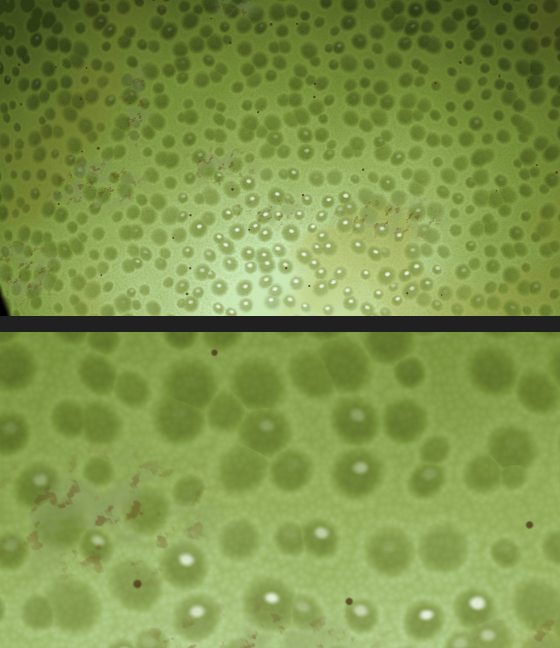
Top: the whole. Bottom: its middle third, enlarged.
Give the GLSL for this texture, as a Shadertoy shader.

```glsl
// Green citrus rind: soft dark pits on skin lit from the lower centre.
// One cellular function lays out pits, grain and specks; layered sines
// give the mottling, stains and scars; an elliptical falloff lights it all.

#define PIT_SIZE 0.059
#define PIT_DEPTH 0.23
#define LIGHT_POS vec2(0.92, 0.0)
#define LIGHT_LEVEL 1.23
#define GRAIN_SIZE 0.0085
#define GRAIN_AMOUNT 0.07
#define GLINT_AMOUNT 0.85
#define SCAR_AMOUNT 0.6
#define STAIN_AMOUNT 0.35

const vec3 DEEP_GREEN = vec3(0.23, 0.29, 0.10);
const vec3 LEAF_GREEN = vec3(0.35, 0.43, 0.15);
const vec3 MID_GREEN = vec3(0.46, 0.56, 0.22);
const vec3 PALE_GREEN = vec3(0.60, 0.70, 0.38);
const vec3 MINT = vec3(0.75, 0.86, 0.63);
const vec3 GREY_GREEN = vec3(0.54, 0.61, 0.38);
const vec3 STAIN_YELLOW = vec3(0.57, 0.56, 0.19);
const vec3 SPECK_BROWN = vec3(0.27, 0.18, 0.07);

// Scar patches: centre and radii
const vec4 SCARS[7] = vec4[7](
    vec4(1.24, 0.31, 0.22, 0.08), vec4(0.86, 0.33, 0.15, 0.06),
    vec4(0.70, 0.47, 0.14, 0.08), vec4(0.43, 0.67, 0.06, 0.16),
    vec4(0.30, 0.42, 0.20, 0.10), vec4(0.08, 0.14, 0.13, 0.12),
    vec4(0.75, 0.98, 0.09, 0.05));

vec3 hash3(vec2 p) {
    vec3 q = fract(p.xyx * vec3(0.1031, 0.1030, 0.0973));
    q += dot(q, q.yxz + 33.33);
    return fract((q.xxy + q.yzz) * q.zyx);
}

// Nearest cell on staggered rows: offset from its centre, scaled distance, id
vec4 cells(vec2 p, float jitter, float sizeSpread) {
    vec4 best = vec4(0.0, 0.0, 9.0, 0.0);
    float baseRow = floor(p.y);
    for (int j = -1; j <= 1; j++) {
        float row = baseRow + float(j);
        float shift = 0.5 * mod(row, 2.0);
        float column = floor(p.x - shift);
        for (int i = -1; i <= 1; i++) {
            vec2 cell = vec2(column + float(i), row);
            vec3 h = hash3(cell);
            vec2 centre = cell + vec2(shift, 0.0) + 0.5 + jitter * (h.xy - 0.5);
            vec2 offset = p - centre;
            float d = length(offset) / (1.0 + sizeSpread * (h.z - 0.5));
            if (d < best.z) best = vec4(offset, d, fract(h.x * 7.3 + h.y * 3.7));
        }
    }
    return best;
}

// Layered, rotated sines, roughly -1 to 1
float ripples(vec2 p) {
    float sum = 0.0, amplitude = 0.5;
    for (int i = 0; i < 5; i++) {
        p = mat2(0.8, 0.6, -0.6, 0.8) * p * 1.65 + 1.7;
        sum += amplitude * sin(p.x + 1.4 * sin(p.y + 0.6 * p.x));
        amplitude *= 0.65;
    }
    return sum;
}

vec3 skinRamp(float t) {
    vec3 c = mix(DEEP_GREEN, LEAF_GREEN, clamp(t * 4.0, -0.4, 1.0));
    c = mix(c, MID_GREEN, clamp(t * 4.0 - 1.0, 0.0, 1.0));
    c = mix(c, PALE_GREEN, clamp(t * 4.0 - 2.0, 0.0, 1.0));
    return mix(c, MINT, clamp(t * 4.0 - 3.0, 0.0, 1.3));
}

void mainImage(out vec4 fragColor, in vec2 fragCoord) {
    vec2 p = fragCoord / iResolution.y;

    // Broad light with gentle mottling
    float mottle = ripples(p * 4.0);
    float light = LIGHT_LEVEL - length((p - LIGHT_POS) * vec2(0.8, 1.0));
    light += 0.045 * mottle;

    // Pits, narrowed where the fruit curves away on the left
    vec2 rind = p - vec2(0.06 * exp(-6.0 * p.x), 0.0);
    rind += 0.004 * vec2(sin(p.y * 31.0), sin(p.x * 27.0));
    vec4 pit = cells(rind / PIT_SIZE, 0.72, 0.65);
    float depth = 1.0 - smoothstep(0.19, 0.47, pit.z);
    float rim = smoothstep(0.32, 0.46, pit.z) * (1.0 - smoothstep(0.46, 0.62, pit.z));
    float wall = depth * dot(pit.xy, normalize(p - LIGHT_POS + 0.001));

    // Fine grain of the skin
    float grain = 0.45 - cells(p / GRAIN_SIZE, 0.9, 0.3).z;
    float tone = light - PIT_DEPTH * depth * (0.8 + 0.4 * pit.w);
    tone += 0.035 * rim + 0.16 * wall;
    tone += GRAIN_AMOUNT * grain * (0.5 + clamp(light, 0.0, 1.0));
    vec3 color = skinRamp(tone);
    color = mix(color, GREY_GREEN, 0.4 * depth * smoothstep(0.55, 0.95, light));

    // Yellow stains
    float stain = smoothstep(0.25, 0.9, ripples(p * 2.6 + 5.0)) * (1.0 - 0.6 * depth);
    color = mix(color, STAIN_YELLOW * (0.65 + 0.5 * light), STAIN_AMOUNT * stain);

    // Broken greyish scars with brown flecks
    float patches = 0.0;
    for (int i = 0; i < 7; i++) {
        vec2 r = (p - SCARS[i].xy) / SCARS[i].zw;
        patches = max(patches, 1.0 - smoothstep(0.2, 1.2, length(r)));
    }
    float crust = ripples(p * vec2(26.0, 36.0));
    float scar = patches * smoothstep(-0.35, 0.6, crust);
    color = mix(color, GREY_GREEN * (0.6 + 0.55 * light), SCAR_AMOUNT * scar);
    float fleck = patches * smoothstep(0.35, 0.9, ripples(p * 60.0 + 9.0));
    color = mix(color, SPECK_BROWN * (0.8 + light), 0.45 * fleck);

    // Sparse dark specks
    vec4 speck = cells(p / 0.045, 0.9, 0.8);
    float spot = (1.0 - smoothstep(0.04, 0.11, speck.z)) * step(0.95, speck.w);
    color = mix(color, SPECK_BROWN, 0.75 * spot);

    // Wet glints inside the pits nearest the light
    vec2 toGlare = (p - vec2(0.93, 0.13)) / vec2(0.36, 0.27);
    float glare = exp(-dot(toGlare, toGlare));
    vec2 glintPos = pit.xy - vec2(0.12 * (pit.w - 0.5), 0.10);
    float glintDist = length(glintPos * vec2(1.0, 1.25)) + 0.06 * crust * (0.5 - pit.w);
    float glint = 1.0 - smoothstep(0.04, 0.19, glintDist);
    glint *= smoothstep(0.1, 0.6, glare + 0.5 * (pit.w - 0.5));
    color = mix(color, vec3(0.95, 0.99, 0.93), GLINT_AMOUNT * glint);

    // Dark background past the lower left edge
    color *= smoothstep(-0.012, 0.014, p.x + 0.4 * p.y - 0.032);
    fragColor = vec4(clamp(color, 0.0, 1.0), 1.0);
}
```
